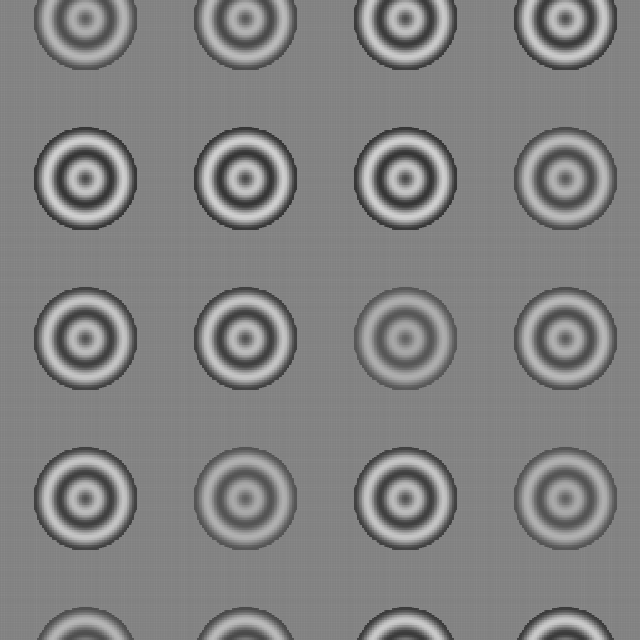
This pattern is drawn by a three.js fragment shader. Its source:

```glsl
// Rows of grey bullseye discs of varying contrast, on a coarse mosaic with a faint woven grid.
varying vec2 vUv;

const float REPEATS = 4.0;            // discs across and down
const float TILES = 64.0;             // mosaic tiles per repeat
const vec2 CENTER = vec2(34.2, 56.5); // first disc centre, in tiles
const float RADIUS = 20.7;            // disc radius, in tiles
const float RING_PERIOD = 10.25;      // distance between rings, in tiles
const float TILE_SOFTNESS = 0.3;      // blend width between tiles
const float RIM_SOFTNESS = 0.15;
const float GROUND = 0.502;
const float RING_MID = 0.51;
const float INNER_FADE = 0.72;        // contrast kept at the disc centre
const float LINE_GAIN = 0.035;        // brightness of the grid lines
const float LINE_HALF_WIDTH = 0.25;   // in tiles
const float LINE_FREQUENCY = 0.375;   // variation along the line index

// Ring contrast: one row here per column of discs, listed from bottom to top.
const mat4 CONTRAST = mat4(
  0.26, 0.26, 0.30, 0.20,
  0.18, 0.26, 0.30, 0.22,
  0.26, 0.17, 0.30, 0.28,
  0.18, 0.21, 0.22, 0.28);

const float TAU = 6.28319;

float gradientAt(float i, float seed) {
  return 2.0 * fract(sin(i * 12.99 + seed * 78.23) * 4375.85) - 1.0;
}

// One-dimensional gradient noise that wraps after a whole period.
float gradientNoise(float x, float period, float seed) {
  float i = floor(x);
  float f = x - i;
  float fade = f * f * f * (f * (f * 6.0 - 15.0) + 10.0);
  float a = gradientAt(mod(i, period), seed) * f;
  float b = gradientAt(mod(i + 1.0, period), seed) * (f - 1.0);
  return mix(a, b, fade);
}

// Snaps to tile centres, with a short ramp at each tile border.
vec2 snapToTile(vec2 p) {
  return floor(p) + clamp((fract(p) - 0.5) / TILE_SOFTNESS + 0.5, 0.0, 1.0);
}

// A one at the given index, zeros elsewhere.
vec4 pick(float index) {
  return 1.0 - step(0.5, abs(vec4(0.0, 1.0, 2.0, 3.0) - index));
}

// Light line on each tile border, its strength drifting from line to line.
float gridLine(float x, float seed) {
  float line = 1.0 - smoothstep(LINE_HALF_WIDTH - 0.15, LINE_HALF_WIDTH + 0.15,
                                abs(fract(x) - 0.5));
  float period = REPEATS * TILES * LINE_FREQUENCY;
  float strength = 0.5 + gradientNoise(floor(x) * LINE_FREQUENCY, period, seed);
  return line * strength;
}

void main() {
  vec2 p = vUv * REPEATS * TILES - CENTER;
  vec2 cell = floor(p / TILES + 0.5);
  vec2 id = mod(cell, REPEATS);
  float r = length(snapToTile(p - cell * TILES));

  // Ground
  float ground = GROUND + LINE_GAIN * (gridLine(p.x, 1.0) + gridLine(p.y, 2.0)) * 0.7;

  // Rings, dark at the centre and at the rim
  float contrast = dot(CONTRAST * pick(id.x), pick(id.y));
  contrast *= mix(INNER_FADE, 1.0, smoothstep(0.0, RING_PERIOD, r));
  float rings = RING_MID - contrast * cos(TAU * r / RING_PERIOD);

  float disc = 1.0 - smoothstep(RADIUS - RIM_SOFTNESS, RADIUS + RIM_SOFTNESS, r);
  gl_FragColor = vec4(vec3(mix(ground, rings, disc)), 1.0);
}
```
